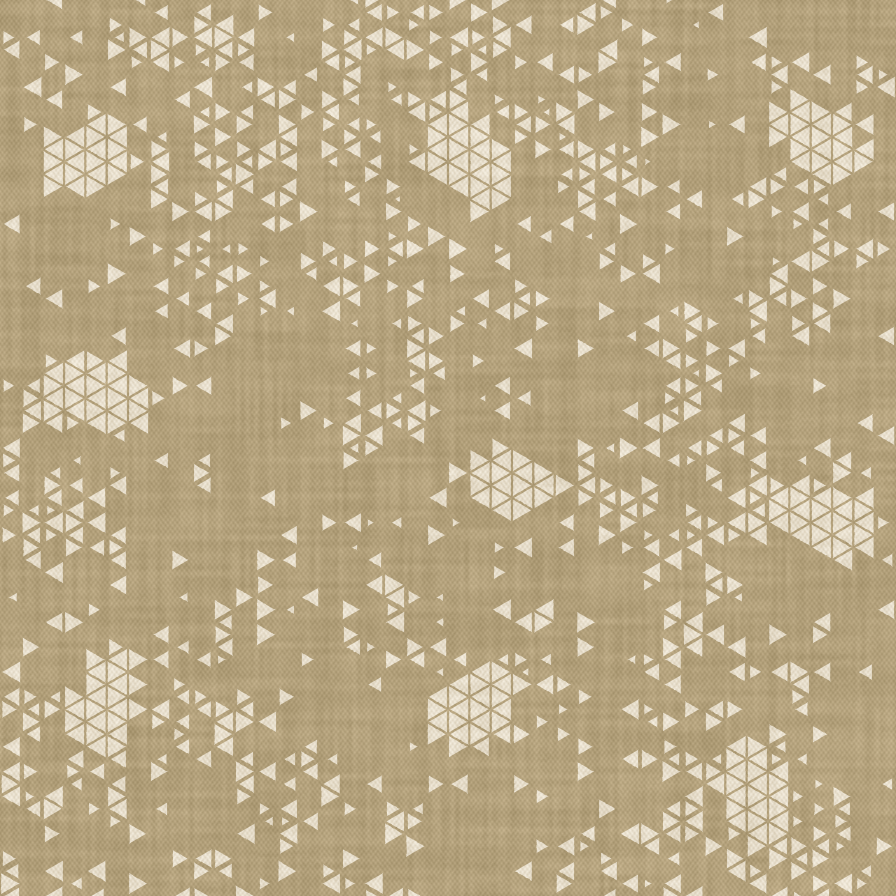
Write a WebGL 2 fragment shader that draws this pattern.

```glsl
#version 300 es
precision highp float;
// Woven linen printed with scattered pale triangles on a triangular lattice.

uniform vec2 u_resolution;
out vec4 fragColor;

const float TAU = 6.2831853;
const vec2 LATTICE = vec2(1.0 / 42.0, 1.0 / 36.0); // column width, triangle side
const vec2 THREADS = vec2(192.0, 150.0);
const float FULL_SIZE = 0.84; // leaves a thin gap between neighbours

const vec3 CLOTH_DARK = vec3(0.635, 0.565, 0.415);
const vec3 CLOTH_LIGHT = vec3(0.768, 0.695, 0.550);
const vec3 INK_DARK = vec3(0.845, 0.800, 0.710);
const vec3 INK_LIGHT = vec3(0.955, 0.928, 0.872);

float hash(vec2 p) {
    return fract(sin(dot(p, vec2(12.9898, 78.233))) * 43758.5453);
}

float valueNoise(vec2 p) {
    vec2 cell = floor(p);
    vec2 f = fract(p);
    f = f * f * (3.0 - 2.0 * f);
    float low = mix(hash(cell), hash(cell + vec2(1.0, 0.0)), f.x);
    float high = mix(hash(cell + vec2(0.0, 1.0)), hash(cell + 1.0), f.x);
    return mix(low, high, f.y);
}

vec2 rotate(vec2 p, float angle) {
    float c = cos(angle);
    float s = sin(angle);
    return vec2(c * p.x - s * p.y, s * p.x + c * p.y);
}

// Brick-like bumps of the crossing threads, from -1 to 1
float weave(vec2 p, vec2 threads) {
    vec2 wave = cos(TAU * p * threads);
    return wave.x * wave.y;
}

// Uneven thickness of long threads in both directions, around zero
float slubs(vec2 p, vec2 threads) {
    float warp = valueNoise(vec2(p.x * threads.x, p.y * 11.0));
    float weft = valueNoise(vec2(p.x * 13.0, p.y * threads.y) + 57.0);
    return warp + weft - 1.0;
}

// Distance to the nearest dense cluster, one jittered oval in each of 3x3 regions
float clusterDistance(vec2 p) {
    float nearest = 1.0;
    for (int i = 0; i < 9; i++) {
        vec2 region = vec2(i % 3, i / 3);
        vec2 jitter = vec2(hash(region + 4.3), hash(region + 9.7)) - 0.5;
        vec2 center = (region + 0.5 + 0.5 * jitter) / 3.0;
        vec2 q = rotate(p - center, TAU * hash(region + 21.1));
        nearest = min(nearest, length(q * vec2(0.82, 1.22)));
    }
    return nearest;
}

// Relative size of the triangle with this id and centre; zero when absent
float triangleSize(vec2 id, vec2 center) {
    float radius = 0.048 + 0.016 * (hash(id + 31.7) - 0.5);
    if (clusterDistance(center) < radius) return FULL_SIZE;
    float density = smoothstep(0.2, 0.8, valueNoise(center * 9.0 + 3.0));
    float chance = mix(0.10, 0.52, density);
    float size = mix(0.22, FULL_SIZE, sqrt(hash(id + 17.3)));
    return hash(id) < chance ? size : 0.0;
}

// Antialiased cover of the triangle around p; vertical edges, tips left or right
float triangleCover(vec2 p, vec2 lattice, float softness) {
    vec2 sheared = p / lattice;
    sheared.y -= 0.5 * sheared.x;
    vec2 cell = floor(sheared);
    vec2 f = sheared - cell;
    float leftward = step(1.0, f.x + f.y);
    vec2 id = 3.0 * cell + 1.0 + leftward;
    vec2 center = id / 3.0;
    center.y += 0.5 * center.x;

    vec2 corner = mix(f, 1.0 - f, leftward);
    float inner = min(min(corner.x, corner.y), 1.0 - corner.x - corner.y);
    float size = triangleSize(id, center * lattice);
    float edge = (inner - (1.0 - size) / 3.0) * lattice.x;
    return step(0.01, size) * smoothstep(-softness, softness, edge);
}

void main() {
    float extent = min(u_resolution.x, u_resolution.y);
    vec2 p = gl_FragCoord.xy / extent;
    float bumps = weave(p, THREADS);
    float streaks = slubs(p, THREADS);
    float grain = hash(floor(p * THREADS * 2.0)) - 0.5;

    // Cloth
    float clothTone = 0.5 + 0.28 * bumps + 0.36 * streaks + 0.16 * grain;
    vec3 cloth = mix(CLOTH_DARK, CLOTH_LIGHT, clothTone);

    // Print, with the threads showing through
    float inkTone = 0.55 + 0.30 * bumps + 0.30 * streaks + 0.25 * grain;
    vec3 ink = mix(INK_DARK, INK_LIGHT, clamp(inkTone, 0.0, 1.0));
    float softness = max(0.6 / extent, 0.0007);
    float cover = triangleCover(p + 0.0004 * grain, LATTICE, softness);

    fragColor = vec4(mix(cloth, ink, cover), 1.0);
}
```
